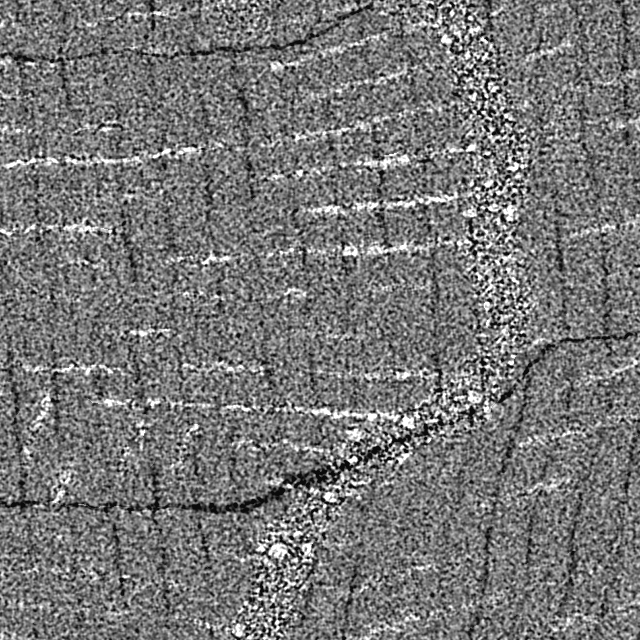
Give the GLSL for this texture, as a Shadertoy shader.

```glsl
// Grey micrograph of striated tissue: fine grain, faint dark cross bands, and
// broken bright rows that fan towards a rough, vesicle-filled septum.
// Rows and bands are warped repeats; septum and membranes are distances to paths.

const float BASE_TONE = 0.465;
const float GRAIN_CONTRAST = 0.82;
const float GRAIN_CELLS = 165.0;
const float ROW_SPACING = 0.053;
const float ROW_WIDTH = 0.0036;
const float BAND_SPACING = 0.067;
const float BAND_WIDTH = 0.0042;
const float SEPTUM_RADIUS = 0.042;
const float VESICLE_CELL = 0.03;

const vec2 SEPTUM[8] = vec2[8](vec2(0.40, 0.0), vec2(0.43, 0.13), vec2(0.58, 0.30),
    vec2(0.74, 0.38), vec2(0.80, 0.47), vec2(0.755, 0.60), vec2(0.79, 0.78), vec2(0.70, 1.0));
const vec2 LOWER_MEMBRANE[8] = vec2[8](vec2(0.0, 0.212), vec2(0.22, 0.208), vec2(0.38, 0.21),
    vec2(0.56, 0.285), vec2(0.70, 0.34), vec2(0.79, 0.38), vec2(0.87, 0.47), vec2(1.0, 0.475));
const vec2 UPPER_MEMBRANE[8] = vec2[8](vec2(0.0, 0.915), vec2(0.1, 0.912), vec2(0.2, 0.915),
    vec2(0.3, 0.918), vec2(0.4, 0.922), vec2(0.47, 0.935), vec2(0.53, 0.97), vec2(0.6, 1.01));

// Integer hash, two values in 0..1
vec2 hash2(vec2 cell) {
    uvec2 q = uvec2(ivec2(floor(cell)) + 4096);
    q = q * 1664525u + 1013904223u;
    q.x += q.y * 1664525u;
    q.y += q.x * 1664525u;
    q ^= q >> 16;
    q.x += q.y * 1664525u;
    q.y += q.x * 1664525u;
    q ^= q >> 16;
    return vec2(q & 0xffffu) / 65535.0;
}

float valueNoise(vec2 p) {
    vec2 i = floor(p), f = fract(p);
    f = f * f * (3.0 - 2.0 * f);
    vec2 e = vec2(1.0, 0.0);
    return mix(mix(hash2(i).x, hash2(i + e).x, f.x),
               mix(hash2(i + e.yx).x, hash2(i + 1.0).x, f.x), f.y) - 0.5;
}

float slope(vec2 cell, vec2 offset) {
    return dot(hash2(cell) * 2.0 - 1.0, offset);
}

float gradientNoise(vec2 p) {
    vec2 i = floor(p), f = fract(p);
    vec2 s = f * f * (3.0 - 2.0 * f);
    vec2 e = vec2(1.0, 0.0);
    return mix(mix(slope(i, f), slope(i + e, f - e), s.x),
               mix(slope(i + e.yx, f - e.yx), slope(i + 1.0, f - 1.0), s.x), s.y);
}

float pathDistance(vec2 p, vec2 path[8]) {
    float d = 9.0;
    for (int i = 0; i < 7; i++) {
        vec2 a = p - path[i], b = path[i + 1] - path[i];
        d = min(d, length(a - b * clamp(dot(a, b) / dot(b, b), 0.0, 1.0)));
    }
    return d;
}

// Horizontal position of the septum at height y
float septumX(float y) {
    float x = SEPTUM[0].x;
    for (int i = 0; i < 7; i++) {
        float t = clamp((y - SEPTUM[i].y) / (SEPTUM[i + 1].y - SEPTUM[i].y), 0.0, 1.0);
        x += t * (SEPTUM[i + 1].x - SEPTUM[i].x);
    }
    return x;
}

// Signed distance to scattered discs, kept with the given density
float vesicles(vec2 p, float density) {
    vec2 home = floor(p / VESICLE_CELL);
    float d = 1.0;
    for (int k = 0; k < 9; k++) {
        vec2 cell = home + vec2(k % 3 - 1, k / 3 - 1);
        vec2 pick = hash2(cell + 531.0);
        vec2 centre = (cell + 0.2 + 0.6 * hash2(cell)) * VESICLE_CELL;
        float radius = mix(0.004, 0.013, pick.y * pick.y);
        if (pick.x < density) d = min(d, length((p - centre) * vec2(0.85, 1.1)) - radius);
    }
    return d;
}

void mainImage(out vec4 fragColor, in vec2 fragCoord) {
    vec2 p = fragCoord / iResolution.y;
    float pixel = 1.0 / iResolution.y;

    // Wobble shared by all outlines
    vec2 jag = vec2(valueNoise(p * 75.0), valueNoise(p * 75.0 + 300.0));
    vec2 bend = vec2(valueNoise(p * 11.0 + 40.0), valueNoise(p * 11.0 + 90.0));
    vec2 q = p + 0.009 * jag + 0.014 * bend;

    // Regions: left fan, right fibre, steep lower-left rows
    bool right = q.x > septumX(q.y);
    bool steep = !right && q.y > 0.21 && q.y < 0.41 - 0.25 * q.x && q.x < 0.36;
    float rowAxis = (q.y - 0.48) / (1.0 + 0.7 * q.x * q.x);
    if (right) rowAxis = (q.y - 0.28 * q.x) * 0.7;
    if (steep) rowAxis = (q.x - 0.42 * q.y) * 0.65;

    // Broken bright rows
    float row = floor(rowAxis / ROW_SPACING + 0.5);
    float rowDistance = abs(rowAxis - row * ROW_SPACING);
    float along = steep ? p.y : p.x;
    float presence = smoothstep(-0.3, 0.2, valueNoise(vec2(along * 13.0, row * 7.3 + 20.0)));
    presence *= right || p.y < 0.21 || p.y > 0.8 ? 0.5 : 1.0;
    float dash = smoothstep(-0.28, 0.12, valueNoise(vec2(along * 62.0, row * 9.7)));
    float rowLine = presence * dash * (1.0 - smoothstep(ROW_WIDTH * 0.35, ROW_WIDTH + pixel, rowDistance));
    float rowGlow = presence * exp(-pow(rowDistance / 0.009, 2.0));

    // Dark cross bands, shifted a little from row to row
    float tilt = right && p.y < 0.42 ? -0.22 : 0.1;
    float bandAxis = p.x + tilt * p.y + 0.004 * jag.x + 0.012 * bend.x + 0.012 * hash2(vec2(row, 77.0)).x;
    float band = floor(bandAxis / BAND_SPACING + 0.5);
    float bandDistance = abs(bandAxis - band * BAND_SPACING);
    float bandStrength = mix(0.07, 0.3, pow(hash2(vec2(band, row + 200.0)).x, 2.0));
    float bandLine = bandStrength * exp(-pow(bandDistance / BAND_WIDTH, 2.0));

    // Rough septum and loose patches of coarse speckle
    float radius = SEPTUM_RADIUS * (1.0 + 0.9 * bend.y + 0.5 * jag.y);
    float septum = 1.0 - smoothstep(radius * 0.5, radius * 1.25, pathDistance(q, SEPTUM));
    float patchy = smoothstep(0.12, 0.35, valueNoise(p * 8.0 + 15.0)) * smoothstep(0.7, 0.9, p.y);
    float rough = max(septum, max(0.75 * rowGlow, 0.6 * patchy));

    // Dark membranes, thickest where the lower one meets the septum
    float thick = exp(-pow(length((p - vec2(0.49, 0.245)) * vec2(0.8, 1.2)) / 0.1, 2.0));
    float lowerWidth = 0.0035 + 0.016 * thick * (0.7 + jag.x);
    float membrane = 1.0 - smoothstep(lowerWidth * 0.4, lowerWidth + pixel, pathDistance(q, LOWER_MEMBRANE));
    membrane = max(membrane, 1.0 - smoothstep(0.001, 0.0035 + pixel, pathDistance(q, UPPER_MEMBRANE)));
    membrane *= 0.65 + 0.6 * valueNoise(p * 90.0 + 60.0);

    // White vesicles with dark rims
    float disc = vesicles(p + 0.006 * jag, 0.03 + 0.5 * septum + 0.1 * rowGlow);
    float vesicleGate = max(septum, smoothstep(0.1, 0.5, rowGlow));
    float vesicle = vesicleGate * (1.0 - smoothstep(-0.003, 0.001, disc));
    float rim = vesicleGate * exp(-pow((disc - 0.003) / 0.0022, 2.0));

    // Fine grain, stronger in rough places
    mat2 turn = mat2(0.8, 0.6, -0.6, 0.8);
    float grain = 0.8 * gradientNoise(p * GRAIN_CELLS) + 0.5 * valueNoise(turn * p * GRAIN_CELLS * 1.75);

    float tone = BASE_TONE + grain * GRAIN_CONTRAST * (1.0 + 0.9 * rough);
    tone += 0.06 * rough + 0.48 * rowLine - bandLine;
    tone += 0.45 * vesicle - 0.25 * rim - 0.5 * membrane;
    fragColor = vec4(vec3(clamp(tone, 0.04, 1.0)), 1.0);
}
```
